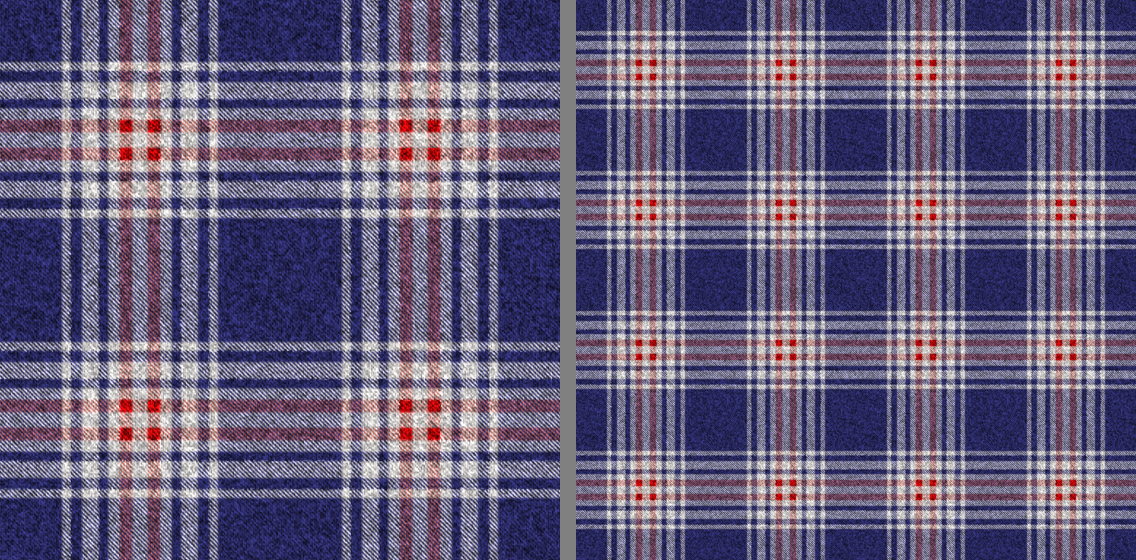
Left: one tile. Right: repeated 2 by 2.
Give the GLSL for this texture, as a three.js fragment shader.

```glsl
// Woven twill plaid: navy ground with mirrored white, navy and red stripes.
#define REPEATS 2.0
#define RIBS 128.0
#define THREADS 256.0
#define NAVY vec3(0.18, 0.18, 0.43)
#define WHITE vec3(0.97, 0.96, 0.95)
#define RED vec3(0.84, 0.03, 0.04)
#define FADED_RED vec3(0.80, 0.43, 0.40)
#define EDGE_SOFTNESS 0.006
#define TWILL_BLEND 1.9
#define GRAIN 0.80
#define STREAKS 0.42
#define BRIGHTNESS 0.83

varying vec2 vUv;

const float TAU = 6.2831853;

float hash(vec2 p) {
  vec3 q = fract(vec3(p.xyx) * 0.1031);
  q += dot(q, q.yzx + 33.33);
  return fract((q.x + q.y) * q.z);
}

// Value noise that wraps after a whole number of cells.
float wrapNoise(vec2 p, vec2 period) {
  vec2 cell = floor(p);
  vec2 f = fract(p);
  f = f * f * (3.0 - 2.0 * f);
  vec2 a = mod(cell, period);
  vec2 b = mod(cell + 1.0, period);
  return mix(mix(hash(a), hash(vec2(b.x, a.y)), f.x),
             mix(hash(vec2(a.x, b.y)), hash(b), f.x), f.y);
}

float band(float d, float inner, float outer) {
  return smoothstep(inner - EDGE_SOFTNESS, inner + EDGE_SOFTNESS, d)
       - smoothstep(outer - EDGE_SOFTNESS, outer + EDGE_SOFTNESS, d);
}

// Amounts of red and navy yarn, mirrored about the middle of each repeat.
vec2 stripes(float x, float wobble) {
  float d = abs(fract(x * REPEATS) - 0.5) + wobble;
  float red = band(d, 0.0273, 0.0730);
  float navy = band(d, 0.1133, 0.1470) + band(d, 0.2070, 0.2474)
             + band(d, 0.2786, 1.0);
  return vec2(red, navy);
}

// Red yarn looks full only where it crosses red.
vec3 yarnColor(vec2 amounts, float crossingRed) {
  vec3 red = mix(FADED_RED, RED, crossingRed);
  return mix(mix(WHITE, red, amounts.x), NAVY, amounts.y);
}

void main() {
  // Fibre grain and streaks that follow the ribs
  vec2 grainCells = vec2(384.0, 320.0);
  vec2 streakCells = vec2(RIBS, 96.0);
  vec2 diagonal = vec2(vUv.x + vUv.y, vUv.x - vUv.y);
  float grain = wrapNoise(vUv * grainCells, grainCells) - 0.5;
  float streak = wrapNoise(diagonal * streakCells, streakCells) - 0.5;

  // Diagonal twill decides which yarn lies on top
  float ribAngle = TAU * (diagonal.x * RIBS + 0.125) + 0.5 * streak;
  float warpOnTop = smoothstep(-TWILL_BLEND, TWILL_BLEND, sin(ribAngle));
  float wobble = 0.005 * grain;
  vec2 warp = stripes(vUv.x, wobble);
  vec2 weft = stripes(vUv.y, wobble);
  vec3 cloth = mix(yarnColor(weft, warp.x), yarnColor(warp, weft.x), warpOnTop);

  // Rounded ribs, fine upright threads and uneven yarn, deepest on dark yarn
  float relief = 0.13 * cos(ribAngle) + 0.05 * sin(TAU * vUv.x * THREADS);
  relief += GRAIN * grain + STREAKS * streak;
  float shade = BRIGHTNESS + relief * mix(1.05, 0.45, cloth.g);

  gl_FragColor = vec4(clamp(cloth * shade, 0.0, 1.0), 1.0);
}
```
